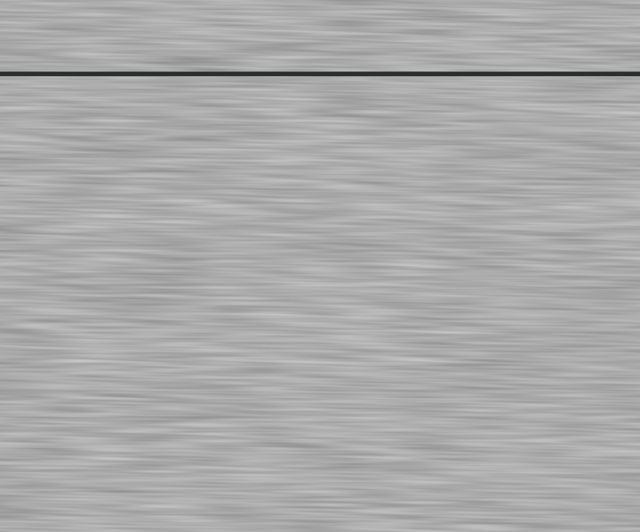
A WebGL 2 fragment shader for this texture:

```glsl
#version 300 es
precision highp float;
// Brushed steel sheet crossed by one dark horizontal groove near the top.
// The grain sums layers of gradient noise stretched along x, with staggered
// cells so that streak ends do not line up; broad noise adds a soft sheen.

uniform vec2 u_resolution;
out vec4 fragColor;

// Pseudo-random unit gradient for a lattice cell.
vec2 cellGradient(ivec2 cell) {
    uint h = uint(cell.x) * 1597334677u ^ uint(cell.y) * 3812015801u;
    h = (h ^ (h >> 16)) * 2246822519u;
    h = (h ^ (h >> 13)) * 3266489917u;
    float angle = float((h ^ (h >> 16)) & 65535u) / 65536.0 * 6.28319;
    return vec2(cos(angle), sin(angle));
}

float gradientNoise(vec2 p) {
    ivec2 cell = ivec2(floor(p));
    vec2 f = fract(p);
    vec2 w = f * f * f * (f * (f * 6.0 - 15.0) + 10.0);
    float a = dot(cellGradient(cell), f);
    float b = dot(cellGradient(cell + ivec2(1, 0)), f - vec2(1, 0));
    float c = dot(cellGradient(cell + ivec2(0, 1)), f - vec2(0, 1));
    float d = dot(cellGradient(cell + ivec2(1, 1)), f - vec2(1, 1));
    return mix(mix(a, b, w.x), mix(c, d, w.x), w.y);
}

// Long thin streaks, from coarse bands to hairlines.
float brushedGrain(vec2 p) {
    float grain = 0.0;
    for (int i = 0; i < 5; i++) {
        float layer = float(i);
        vec2 q = p * vec2(4.0 + 1.3 * layer, 43.0 * pow(1.47, layer));
        q.x += 0.37 * q.y;
        grain += (0.03 + 0.012 * layer) * gradientNoise(q + 17.31 * layer);
    }
    return grain;
}

void main() {
    vec2 p = gl_FragCoord.xy / u_resolution.y;
    float pixel = 1.0 / u_resolution.y;

    // Metal: mid grey, faint sheen, then fine grain.
    float sheen = 0.03 * gradientNoise(p * vec2(3.0, 11.0) + 5.7);
    vec3 metal = vec3(0.672 + sheen + brushedGrain(p));

    // Groove with softly lit lips.
    float groove = abs(p.y - 0.861) - 0.0045;
    metal += 0.035 * smoothstep(0.004, 0.0, groove);
    float cover = 1.0 - smoothstep(-0.5 * pixel, 0.5 * pixel, groove);
    vec3 color = mix(metal, vec3(0.165, 0.175, 0.168), cover);

    fragColor = vec4(color, 1.0);
}
```
